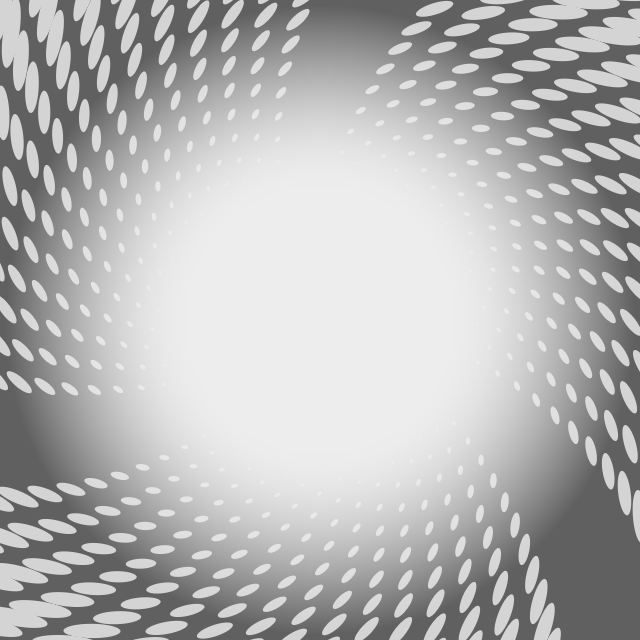
This background is drawn by a WebGL 1 fragment shader. Its source:

```glsl
precision highp float;
// Soft white glow on grey, ringed by three swirling fans of slanted oval dots.
uniform vec2 u_resolution;

const float INNER_RADIUS = 0.254;
const float RING_GAP = 0.03385;
const float RING_GROWTH = 0.00032;
const float SWIRL = 0.87;

// Ring number to radius: the spacing widens outward.
float ringRadius(float k) {
  return INNER_RADIUS + RING_GAP * k + RING_GROWTH * k * k;
}

// Radius to ring number, the inverse of ringRadius.
float ringNumber(float r) {
  float square = RING_GAP * RING_GAP + 4.0 * RING_GROWTH * (r - INNER_RADIUS);
  return (sqrt(max(square, 0.0)) - RING_GAP) / (2.0 * RING_GROWTH);
}

// Smooth coverage of an oval at the origin, long along the given angle.
float oval(vec2 p, float angle, vec2 radii, float pixel) {
  float c = cos(angle), s = sin(angle);
  vec2 q = vec2(c * p.x + s * p.y, c * p.y - s * p.x) / radii;
  float f = length(q);
  float dist = f * (f - 1.0) / max(length(q / radii), 0.0001);
  return clamp(0.5 - dist / pixel, 0.0, 1.0);
}

// Coverage of the dots: staggered polar rows in three equal sectors.
float dotFans(vec2 p, float pixel) {
  float r = length(p);
  float unswirled = atan(p.y, p.x) + SWIRL * (r - INNER_RADIUS);
  float margin = radians(11.0);
  float local = mod(unswirled - radians(105.0) + margin, radians(120.0)) - margin;
  float fanStart = unswirled - local;
  float rowStep = radians(6.53);
  float nearRow = floor(local / rowStep + 0.5);
  float ring = ringNumber(r);
  float cover = 0.0;

  for (int j = -1; j <= 1; j++) {
    float row = nearRow + float(j);
    if (row < 0.0 || row > 15.0) continue;
    float stagger = 0.3 - (15.0 - row) * 0.35;
    float nearRing = floor(ring - stagger + 0.5) + stagger;
    for (int i = -2; i <= 2; i++) {
      float k = nearRing + float(i);
      if (k < -1.2) continue;
      float dotRadius = ringRadius(k);
      float d = dotRadius - INNER_RADIUS;
      float angle = fanStart + row * rowStep - SWIRL * d;
      vec2 center = dotRadius * vec2(cos(angle), sin(angle));
      vec2 radii = vec2(0.003 + 0.055 * d + 0.184 * d * d, 0.0021 + 0.026 * d);
      float tilt = radians(48.0 + 18.0 * d);
      cover = max(cover, oval(p - center, angle - tilt, radii, pixel));
    }
  }
  return cover;
}

void main() {
  float size = min(u_resolution.x, u_resolution.y);
  vec2 p = (gl_FragCoord.xy - 0.5 * u_resolution) / size;

  // Radial glow, flat in the middle and falling off to a firm rim.
  float glow = sin(1.5708 * clamp((0.492 - length(p)) / 0.29, 0.0, 1.0));
  float background = mix(0.376, 0.928, glow);

  // Dots brighten toward the centre and melt into the glow.
  float dotShade = mix(0.83, 0.928, glow);
  float shade = mix(background, dotShade, dotFans(p, 1.0 / size));
  gl_FragColor = vec4(vec3(shade), 1.0);
}
```
